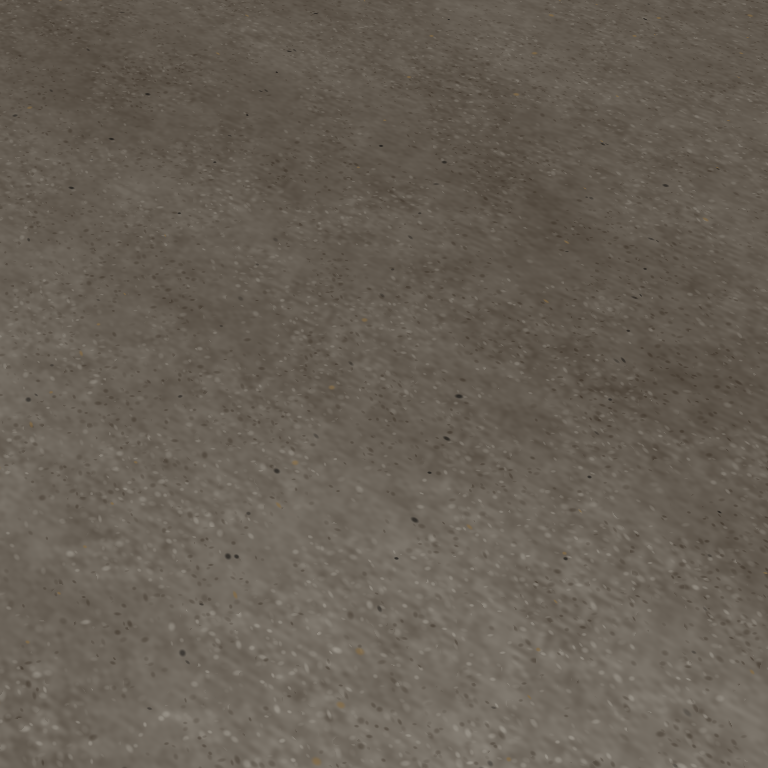
Reproduce this texture procedurally as a WebGL 2 fragment shader.

```glsl
#version 300 es
precision highp float;
// Worn, gritty ground seen at a slant: broad diagonal shading, soft stains and
// slanted grit, topped by drifts of pale pebbles, pits, dark chips and ochre bits.
// Grains live on a receding plane, so they shrink and flatten toward the top.

#define HORIZON 2.2
#define FORESHORTEN 1.9
#define PEBBLE_FREQ 165.0
#define CHIP_FREQ 165.0
#define GRIT_FREQ 270.0
#define PEBBLE_GAIN 0.68
#define PIT_GAIN 0.55
#define GRIT_GAIN 0.38
#define STAIN_GAIN 0.62
#define DARK_EARTH vec3(0.338, 0.304, 0.264)
#define PALE_DUST vec3(0.500, 0.473, 0.434)
#define OCHRE vec3(0.52, 0.42, 0.27)

uniform vec2 u_resolution;
out vec4 fragColor;

float hash(vec2 p) {
    return fract(sin(dot(p, vec2(127.1, 311.7))) * 43758.5453);
}

float valueNoise(vec2 p) {
    vec2 i = floor(p), f = fract(p);
    f = f * f * (3.0 - 2.0 * f);
    float low = mix(hash(i), hash(i + vec2(1.0, 0.0)), f.x);
    float high = mix(hash(i + vec2(0.0, 1.0)), hash(i + vec2(1.0, 1.0)), f.x);
    return mix(low, high, f.y);
}

float fbm(vec2 p) {
    float sum = 0.0, gain = 0.5;
    for (int i = 0; i < 4; i++) {
        sum += gain * valueNoise(p);
        p = mat2(1.6, 1.2, -1.2, 1.6) * p + 7.3;
        gain *= 0.5;
    }
    return sum / 0.9375;
}

mat2 rotation(float angle) {
    float c = cos(angle), s = sin(angle);
    return mat2(c, s, -s, c);
}

// Soft tilted ellipses, one per occupied cell: x = coverage, y = random tint
vec2 grains(vec2 p, float density, float seed) {
    vec2 cell = floor(p), best = vec2(0.0);
    for (int j = -1; j <= 1; j++) {
        for (int i = -1; i <= 1; i++) {
            vec2 id = cell + vec2(i, j);
            vec2 key = id + seed * vec2(17.3, 9.1);
            float presence = hash(key);
            float size = hash(key + 3.7);
            float shape = hash(key + 8.2);
            float tint = hash(key + 12.9);
            vec2 jitter = vec2(hash(key + 21.4), hash(key + 34.6));
            vec2 q = rotation(0.45 + 1.4 * (tint - 0.5)) * (p - id - jitter);
            float radius = mix(0.26, 0.58, size * size);
            float d = length(q / vec2(radius, radius * mix(0.4, 0.8, shape)));
            float cover = (1.0 - smoothstep(0.3, 1.3, d)) * step(presence, density);
            if (cover > best.x) best = vec2(cover, fract(tint * 7.0));
        }
    }
    return best;
}

void main() {
    vec2 uv = gl_FragCoord.xy / u_resolution;
    float depth = 1.0 / (HORIZON - uv.y);
    vec2 ground = vec2((uv.x - 0.5) * depth, FORESHORTEN * depth);
    float clarity = mix(1.1, 0.65, uv.y);

    // Broad shading: pale near the viewer, darkest across the upper right
    float slope = uv.y + 0.38 * (uv.x - 0.5);
    float tone = mix(0.67, 0.22, smoothstep(0.12, 0.75, slope));
    vec2 bandPos = rotation(0.62) * (uv - vec2(0.68, 0.62)) * vec2(2.6, 7.0);
    tone -= 0.14 * exp(-dot(bandPos, bandPos));

    // Stains drawn out along the falling diagonal, and smaller mottling
    vec2 streakPos = rotation(0.4) * uv;
    tone += STAIN_GAIN * (fbm(streakPos * vec2(3.5, 8.0) + 4.0) - 0.5);
    tone += 0.38 * (fbm(rotation(0.4) * ground * vec2(45.0, 65.0) + 11.0) - 0.5);

    // Fine slanted grit, rougher inside the drifts
    float drift = smoothstep(0.36, 0.64, fbm(ground * 24.0 + 2.5));
    vec2 gritPos = rotation(0.5) * ground * vec2(0.75, 1.25) * GRIT_FREQ;
    float grit = valueNoise(gritPos) + 0.8 * valueNoise(gritPos * 0.57 + 31.0) - 0.9;
    tone += GRIT_GAIN * clarity * mix(0.7, 1.2, drift) * grit;

    // Pale pebbles gather in loose drifts
    vec2 pebble = grains(ground * PEBBLE_FREQ, mix(0.10, 0.62, drift), 1.0);
    tone += PEBBLE_GAIN * clarity * pebble.x * mix(0.2, 1.0, pebble.y * pebble.y);

    // Small shadowed pits
    float pitDrift = smoothstep(0.40, 0.66, fbm(ground * 26.0 + 19.0));
    vec2 pit = grains(ground * PEBBLE_FREQ * 1.1, mix(0.08, 0.50, pitDrift), 2.0);
    tone -= PIT_GAIN * clarity * pit.x * mix(0.2, 1.0, pit.y);

    vec3 color = mix(DARK_EARTH, PALE_DUST, max(tone, -0.4));

    // Sparse dark chips and a few ochre fragments
    vec2 chip = grains(ground * CHIP_FREQ, 0.006, 3.0);
    color *= 1.0 - 0.6 * chip.x * mix(0.3, 1.0, chip.y);
    vec2 fragment = grains(ground * CHIP_FREQ, 0.0009, 4.0);
    color = mix(color, OCHRE, 0.7 * fragment.x);

    fragColor = vec4(clamp(color, 0.0, 1.0), 1.0);
}
```
